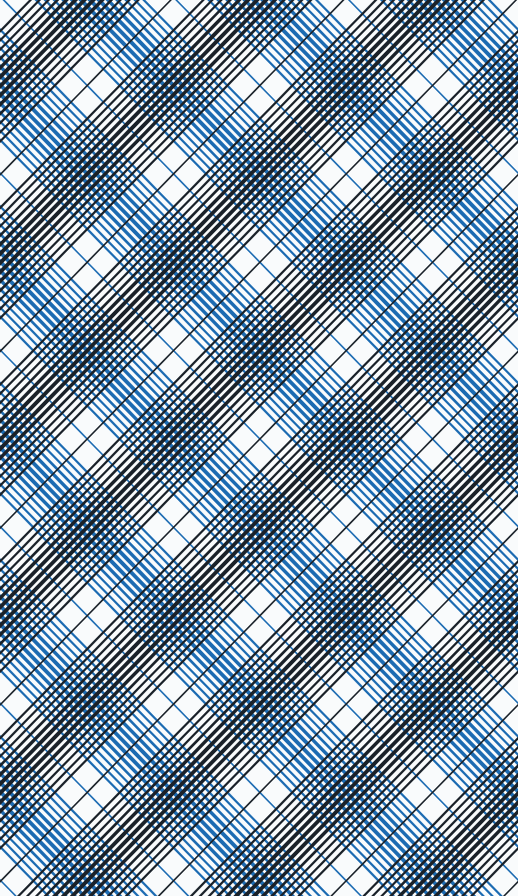
A Shadertoy shader for this pattern:

```glsl
#define REPEATS vec2(3.0, 5.07)
#define CROSSING vec2(1.505, 2.086)
#define LINES_PER_SIDE 6.0
#define LINE_SPACING 0.052
#define THICK_WIDTH 0.031
#define THIN_WIDTH 0.018
#define ACCENT_WIDTH 0.013
#define PAPER vec3(0.975, 0.985, 0.99)
#define BLACK_INK vec3(0.10, 0.13, 0.16)
#define BLUE_INK vec3(0.11, 0.42, 0.70)

// Pixel coverage of a line, also correct for lines thinner than a pixel
float lineCoverage(float distanceToAxis, float width, float pixel) {
    float edge = (0.5 * width - distanceToAxis) / pixel + 0.5;
    return clamp(edge, 0.0, min(1.0, width / pixel));
}

// One thread direction: a band of lines around each integer, an accent between bands
float stripes(float coord, float pixel) {
    float across = coord - round(coord);
    float index = clamp(round(across / LINE_SPACING), -LINES_PER_SIDE, LINES_PER_SIDE);
    float width = mix(THICK_WIDTH, THIN_WIDTH, smoothstep(1.0, 4.0, abs(index)));
    float band = lineCoverage(abs(across - index * LINE_SPACING), width, pixel);
    float accent = lineCoverage(0.5 - abs(across), ACCENT_WIDTH, pixel);
    return max(band, accent);
}

void mainImage(out vec4 fragColor, in vec2 fragCoord) {
    vec2 cell = fragCoord / iResolution.xy * REPEATS - CROSSING;
    float pixel = length(REPEATS / iResolution.xy);

    // Rising lines are black and lie over the falling blue ones
    float rising = stripes(cell.x - cell.y, pixel);
    float falling = stripes(cell.x + cell.y, pixel);

    vec3 color = mix(PAPER, BLUE_INK, falling);
    color = mix(color, BLACK_INK, rising);
    fragColor = vec4(color, 1.0);
}
```
